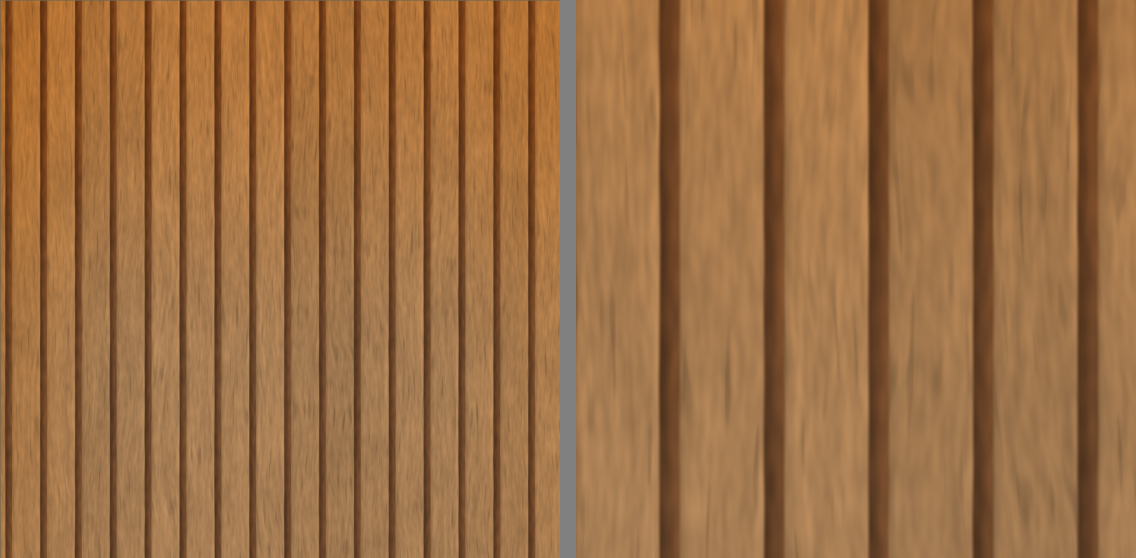
Left: the whole. Right: its middle third, enlarged.
Reproduce this texture procedurally as a WebGL 2 fragment shader.

```glsl
#version 300 es
precision highp float;
// Vertical timber slats split by sixteen dark grooves.
// Each slat shifts its own stretched gradient noise for fibres, pores and
// bowed growth rings; a warm tint deepens toward the top and the sides.
uniform vec2 u_resolution;
out vec4 fragColor;

float hash(float n) {
    return fract(sin(n * 91.17 + 4.3) * 4375.85);
}

vec2 gradient(vec2 cell) {
    float n = fract(sin(dot(cell, vec2(127.1, 311.7))) * 43758.5);
    return vec2(cos(6.2832 * n), sin(6.2832 * n));
}

// Gradient noise, roughly -0.7 to 0.7
float noise(vec2 p) {
    vec2 i = floor(p), f = fract(p);
    vec2 u = f * f * f * (f * (f * 6.0 - 15.0) + 10.0);
    vec2 e = vec2(1.0, 0.0);
    float low = mix(dot(gradient(i), f), dot(gradient(i + e.xy), f - e.xy), u.x);
    float high = mix(dot(gradient(i + e.yx), f - e.yx), dot(gradient(i + e.xx), f - e.xx), u.x);
    return mix(low, high, u.y);
}

// Brightness change of the wood at p on the slat with this number
float woodGrain(vec2 p, float slat) {
    vec2 q = p + vec2(hash(slat), hash(slat + 40.0)) * 7.0;
    q.x += 0.012 * noise(q * vec2(9.0, 5.0)) + (hash(slat + 9.0) - 0.5) * 0.05 * q.y;
    float fibre = noise(q * vec2(190.0, 24.0)) + 0.7 * noise(q * vec2(250.0, 60.0) + 31.0);
    float streak = noise(q * vec2(75.0, 5.0) + 17.0);
    float blotch = noise(q * vec2(16.0, 9.0) + 53.0);
    float pore = smoothstep(0.22, 0.55, noise(q * vec2(170.0, 17.0) + 71.0));
    float bow = q.x * 65.0 + 2.6 * noise(q * vec2(12.0, 3.5) + 5.0);
    float rings = sin(6.2832 * bow) * step(0.6, hash(slat + 22.0));
    return 0.095 * fibre + 0.07 * streak + 0.06 * blotch - 0.11 * pore + 0.022 * rings;
}

void main() {
    vec2 uv = gl_FragCoord.xy / u_resolution;
    vec2 pixel = 1.0 / u_resolution;

    // Grooves sit at whole numbers of g; d is the offset from the nearest
    float g = (uv.x - 0.0156) / 0.06226;
    float slat = floor(g);
    float d = g - floor(g + 0.5);
    float blur = max(0.025, 0.7 * pixel.x / 0.06226);

    // Warmth rises with height and gathers along the sides
    float side = smoothstep(0.22, 0.0, uv.x) + 0.6 * smoothstep(0.78, 1.0, uv.x);
    float warm = smoothstep(0.3, 1.05, uv.y);
    float glow = side * (0.25 + 0.6 * uv.y);
    vec3 wood = mix(vec3(0.645, 0.485, 0.325), vec3(0.70, 0.455, 0.225), warm);
    wood = mix(wood, vec3(0.69, 0.41, 0.14), 0.7 * clamp(glow, 0.0, 1.0));

    // Slat face: own tone, grain, lit right rim and soft shade by the groove
    float tone = 1.0 + 0.06 * (hash(slat + 3.0) - 0.5);
    float rim = smoothstep(-0.24, -0.13, d) * step(d, 0.0);
    float shade = smoothstep(0.2, 0.09, d) * step(0.0, d);
    wood *= (tone + woodGrain(uv, slat)) * (1.0 + 0.045 * rim - 0.1 * shade);

    // Groove: dark left wall easing into a browner floor
    vec3 groove = mix(vec3(0.40, 0.26, 0.155), vec3(0.44, 0.23, 0.085), clamp(warm + 0.6 * glow, 0.0, 1.0));
    groove *= mix(0.83, 1.13, smoothstep(-0.09, 0.08, d));
    groove *= 1.0 + 0.16 * noise(uv * vec2(170.0, 45.0)) + 0.12 * noise(uv * vec2(16.0, 6.0) + 8.0);
    float wobble = 0.012 * noise(vec2(slat * 3.7, uv.y * 20.0));
    float inGroove = smoothstep(-0.1 - blur, -0.1 + blur, d + wobble)
                   * (1.0 - smoothstep(0.095 - blur, 0.095 + blur, d + wobble));
    vec3 color = mix(wood, groove, inGroove);

    // Thin grey border along the left and top
    vec2 inset = vec2(uv.x, 1.0 - uv.y);
    vec2 border = 1.0 - smoothstep(vec2(0.0013) - 0.5 * pixel, vec2(0.0013) + 0.5 * pixel, inset);
    color = mix(color, vec3(0.46, 0.40, 0.31), 0.8 * max(border.x, border.y));
    fragColor = vec4(color, 1.0);
}
```
